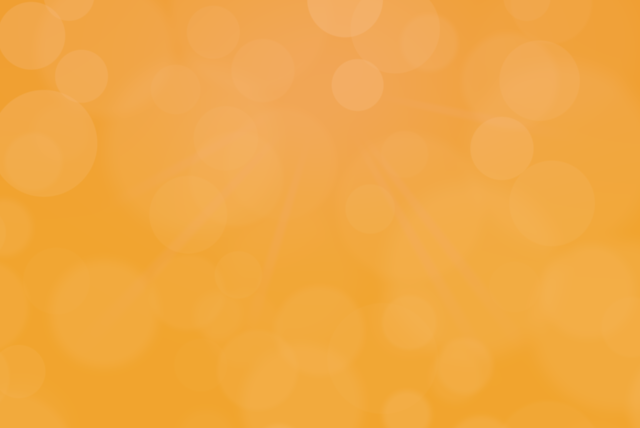
Write a Shadertoy shader that draws this background.

```glsl
#define BASE_LOW vec3(0.945, 0.645, 0.180)
#define BASE_HIGH vec3(0.940, 0.622, 0.195)
#define AMBER_LIGHT vec3(0.960, 0.720, 0.380)
#define PALE_LIGHT vec3(0.960, 0.725, 0.490)
#define PEACH_GLOW vec3(0.950, 0.665, 0.430)
#define GLOW_CENTER vec2(0.76, 0.80)
#define SOFT_COUNT 50
#define SOFT_ALPHA 0.37
#define CRISP_COUNT 22
#define CRISP_ALPHA 0.42
#define RAY_COUNT 6
#define RAY_ALPHA 0.22

vec3 hash3(float n) {
    vec3 p = fract(n * vec3(0.1031, 0.1030, 0.0973));
    p += dot(p, p.yzx + 33.33);
    return fract((p.xxy + p.yzz) * p.zyx);
}

// Low-discrepancy positions keep the discs evenly spread
vec2 spread(float n) {
    return fract(0.5 + n * vec2(0.7549, 0.5698));
}

float disc(vec2 p, vec2 center, float radius, float edge) {
    return 1.0 - smoothstep(radius - edge, radius + edge, length(p - center));
}

// Faint beam that widens and fades away from its source
float beam(vec2 p, float angle, float reach) {
    vec2 dir = vec2(sin(angle), -cos(angle));
    float along = dot(p, dir);
    float across = abs(p.x * dir.y - p.y * dir.x);
    float width = 0.008 + 0.025 * max(along, 0.0);
    float fade = smoothstep(0.10, 0.28, along) * (1.0 - smoothstep(0.5 * reach, reach, along));
    return (1.0 - smoothstep(0.2 * width, width, across)) * fade;
}

void mainImage(out vec4 fragColor, in vec2 fragCoord) {
    vec2 p = fragCoord / iResolution.y;
    float aspect = iResolution.x / iResolution.y;
    vec3 color = mix(BASE_LOW, BASE_HIGH, smoothstep(0.3, 1.0, p.y));
    vec3 light = mix(AMBER_LIGHT, PALE_LIGHT, smoothstep(0.4, 0.9, p.y));

    // Peach glow near the top
    vec2 toGlow = (p - GLOW_CENTER) * vec2(0.8, 1.0);
    color = mix(color, PEACH_GLOW, 0.6 * exp(-11.0 * dot(toGlow, toGlow)));

    // Blurred discs in loose clumps, denser in the lower part
    for (int i = 0; i < SOFT_COUNT; i++) {
        float n = float(i);
        vec3 h = hash3(n + 17.0);
        vec2 jitter = hash3(n + 211.0).xy - 0.5;
        vec2 s = spread(n) + 0.2 * jitter;
        vec2 center = vec2((s.x * 1.2 - 0.1) * aspect, pow(max(s.y, 0.0), 1.3) * 1.15 - 0.08);
        float radius = mix(0.055, 0.22, h.x * h.x);
        float edge = radius * mix(0.04, 0.28, h.y);
        float strength = SOFT_ALPHA * mix(0.25, 1.1, h.z) * mix(1.0, 0.6, center.y);
        color = mix(color, light, strength * disc(p, center, radius, edge));
    }

    // Light beams
    for (int i = 0; i < RAY_COUNT; i++) {
        vec3 h = hash3(float(i) + 71.0);
        float angle = mix(-1.3, 1.5, (float(i) + h.x) / float(RAY_COUNT));
        float reach = mix(0.5, 0.9, h.y);
        color = mix(color, PEACH_GLOW, RAY_ALPHA * beam(p - GLOW_CENTER, angle, reach));
    }

    // Clear discs, gathered towards the top
    for (int i = 0; i < CRISP_COUNT; i++) {
        float n = float(i);
        vec3 h = hash3(n + 131.0);
        vec2 s = spread(n + 5.0);
        vec2 center = vec2(s.x * aspect, 1.02 - pow(s.y, 1.4));
        float radius = mix(0.055, 0.13, h.x * h.x);
        float strength = CRISP_ALPHA * mix(0.3, 1.1, h.y) * mix(0.4, 1.0, center.y);
        color = mix(color, light, strength * disc(p, center, radius, 0.0025));
    }

    fragColor = vec4(color, 1.0);
}
```
